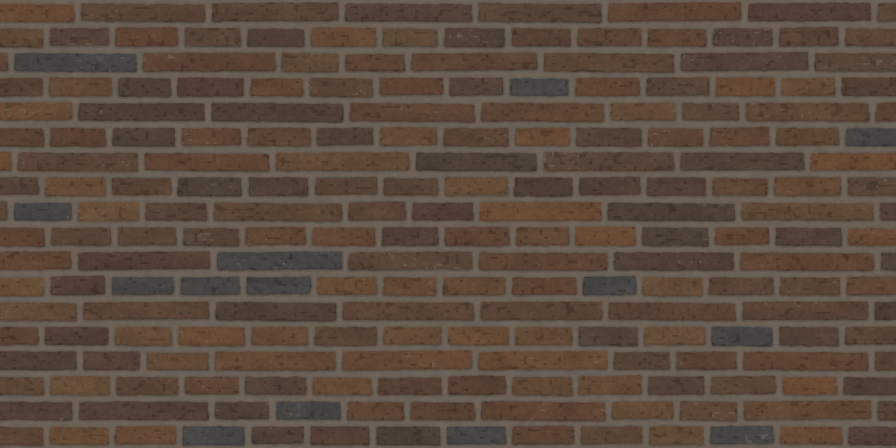
Write a WebGL 1 fragment shader that draws this texture.

```glsl
precision highp float;
// Weathered brick wall in English bond: courses of headers alternate with
// courses of stretchers, some of them split. Jittered joints bound a rounded
// box per brick; hashes choose its tone and layered noise wears its surface.

#define COURSES 18.0
#define HEADERS_ACROSS 13.5
#define JOINT_HALF 0.135
#define JOINT_JITTER 0.13
#define SPLIT_CHANCE 0.13
#define BLUE_CHANCE 0.07
#define EDGE_WEAR 0.075
#define MORTAR vec3(0.42, 0.38, 0.34)
#define BROWN vec3(0.35, 0.265, 0.21)
#define ORANGE vec3(0.40, 0.295, 0.21)
#define UMBER vec3(0.305, 0.245, 0.21)
#define SLATE vec3(0.275, 0.27, 0.265)

uniform vec2 u_resolution;

float hash(vec2 p) {
  vec3 q = fract(vec3(p.xyx) * 0.1031);
  q += dot(q, q.yzx + 33.33);
  return fract((q.x + q.y) * q.z);
}

float noise(vec2 p) {
  vec2 i = floor(p);
  vec2 f = fract(p);
  f = f * f * (3.0 - 2.0 * f);
  return mix(mix(hash(i), hash(i + vec2(1.0, 0.0)), f.x),
             mix(hash(i + vec2(0.0, 1.0)), hash(i + vec2(1.0, 1.0)), f.x), f.y);
}

float fbm(vec2 p) {
  float sum = 0.0;
  float gain = 0.5;
  for (int k = 0; k < 4; k++) {
    sum += gain * noise(p);
    p = p * 2.03 + 17.3;
    gain *= 0.5;
  }
  return sum / 0.9375;
}

// Position of a vertical joint, in header lengths
float jointAt(float index, float course) {
  return index + JOINT_JITTER * (hash(vec2(index + 31.0, course + 7.0)) - 0.5);
}

// Left and right joint numbers of the brick at x, in header lengths
vec2 brickSpan(float x, float course) {
  float cell = floor(x);
  if (x < jointAt(cell, course)) cell -= 1.0;
  else if (x > jointAt(cell + 1.0, course)) cell += 1.0;
  if (mod(course, 2.0) > 0.5) return vec2(cell, cell + 1.0);
  float parity = (mod(course, 4.0) < 0.5 || course > 9.0) ? 1.0 : 0.0;
  float start = floor((cell - parity) / 2.0) * 2.0 + parity;
  bool isSplit = hash(vec2(start + 53.0, course + 19.0)) < SPLIT_CHANCE;
  return isSplit ? vec2(cell, cell + 1.0) : vec2(start, start + 2.0);
}

float roundedBox(vec2 p, vec2 halfSize, float radius) {
  vec2 d = abs(p) - halfSize + radius;
  return length(max(d, 0.0)) + min(max(d.x, d.y), 0.0) - radius;
}

vec3 brickTone(vec2 id) {
  float pick = hash(id + 3.7);
  vec3 tone = mix(UMBER, BROWN, smoothstep(0.0, 0.45, pick));
  tone = mix(tone, ORANGE, smoothstep(0.6, 1.0, pick));
  tone += vec3(0.012, -0.004, -0.006) * (hash(id + 41.3) * 2.0 - 1.0);
  return hash(id + 71.9) < BLUE_CHANCE ? SLATE : tone;
}

void main() {
  // One unit is the height of a course; the wall is twice as wide as high
  vec2 p = gl_FragCoord.xy / u_resolution * vec2(2.0, 1.0) * COURSES;
  float pixel = COURSES / u_resolution.y;
  float headerLength = 2.0 * COURSES / HEADERS_ACROSS;

  // Brick layout, courses counted from the top
  float course = COURSES - 1.0 - floor(p.y);
  float phase = mod(course, 2.0) > 0.5 ? 0.68 : 0.17;
  vec2 span = brickSpan(p.x / headerLength - phase, course);
  float left = (jointAt(span.x, course) + phase) * headerLength;
  float right = (jointAt(span.y, course) + phase) * headerLength;
  vec2 id = vec2(span.x + 20.0, course + 5.0);

  // Slightly tilted, uneven outline
  vec2 q = vec2(p.x - 0.5 * (left + right), fract(p.y) - 0.5);
  q.y += (hash(id + 11.0) - 0.5) * (0.05 + 0.025 * q.x);
  vec2 halfSize = vec2(0.5 * (right - left) - JOINT_HALF,
                       0.365 + 0.035 * (hash(id + 23.0) - 0.5));
  float wear = fbm(p * 3.2 + 9.0) - 0.5;
  float d = roundedBox(q, halfSize, 0.09) + EDGE_WEAR * wear;
  float soft = max(pixel * 0.8, 0.035);
  float brickMask = 1.0 - smoothstep(-soft, soft, d);

  // Mortar with grain and a shadow below each brick
  float grain = noise(p * 9.0);
  vec3 mortar = MORTAR * (0.96 + 0.08 * fbm(p * 2.0) + 0.05 * (grain - 0.5));
  float shade = (1.0 - smoothstep(0.0, 0.12, d)) * (q.y < 0.0 ? 0.16 : 0.07);
  mortar *= 1.0 - shade;

  // Brick face: blotches, pits, pale mortar flecks and rubbed edges
  vec2 local = p + 13.0 * hash(id + 5.0);
  float blotch = fbm(local * vec2(0.9, 1.7));
  vec3 brick = brickTone(id) * (0.90 + 0.20 * blotch + 0.10 * (grain - 0.5));
  float pits = smoothstep(0.72, 0.9, noise(local * vec2(5.0, 7.0) + 40.0));
  brick *= 1.0 - 0.16 * pits;
  float flecks = smoothstep(0.78, 0.95, noise(local * vec2(6.0, 8.0) + 80.0));
  flecks *= smoothstep(0.45, 0.7, blotch) * step(0.5, hash(id + 61.0));
  brick = mix(brick, MORTAR, 0.7 * flecks);
  brick *= 1.0 - 0.10 * smoothstep(-0.12, 0.0, d) * step(q.y, 0.0);

  gl_FragColor = vec4(mix(mortar, brick, brickMask), 1.0);
}
```
